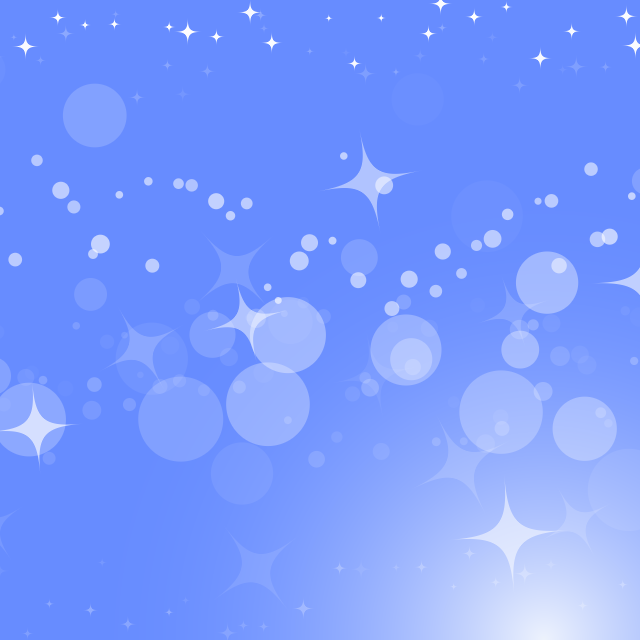
A Shadertoy shader for this background:

```glsl
struct Layer {
    bool star;
    int count;
    float seed;
    vec2 band;     // lowest and highest centre
    vec2 size;     // smallest and largest radius
    vec2 opacity;  // faintest and strongest
    float turn;    // largest rotation in radians
};

const vec3 SKY = vec3(0.405, 0.55, 1.0);
const vec3 GLOW = vec3(0.93, 0.95, 0.99);
const vec3 LIGHT = vec3(1.0);
const vec2 GLOW_CENTER = vec2(0.85, 0.0);
const float GLOW_RADIUS = 0.7;
const float GLOW_FALLOFF = 2.0;
const float STAR_POWER = 0.4;
const float OVERHANG = 0.03;

const Layer FAINT_DISCS  = Layer(false, 7, 3.0, vec2(0.10, 0.92), vec2(0.030, 0.070), vec2(0.02, 0.09), 0.0);
const Layer BRIGHT_DISCS = Layer(false, 9, 8.0, vec2(0.30, 1.00), vec2(0.045, 0.069), vec2(0.14, 0.40), 0.0);
const Layer MEDIUM_DISCS = Layer(false, 7, 14.0, vec2(0.40, 0.72), vec2(0.020, 0.036), vec2(0.12, 0.34), 0.0);
const Layer FAINT_DOTS   = Layer(false, 60, 21.0, vec2(0.28, 0.53), vec2(0.005, 0.016), vec2(0.02, 0.22), 0.0);
const Layer BRIGHT_DOTS  = Layer(false, 40, 27.0, vec2(0.51, 0.78), vec2(0.005, 0.015), vec2(0.48, 0.62), 0.0);
const Layer FAINT_STARS  = Layer(true, 8, 33.0, vec2(0.08, 0.65), vec2(0.035, 0.110), vec2(0.06, 0.24), 0.78);
const Layer BRIGHT_STARS = Layer(true, 5, 38.0, vec2(0.06, 0.85), vec2(0.060, 0.105), vec2(0.45, 0.68), 0.40);
const Layer LOW_SPARKS   = Layer(true, 24, 44.0, vec2(0.01, 0.15), vec2(0.008, 0.021), vec2(0.06, 0.28), 0.0);
const Layer HIGH_SPARKS  = Layer(true, 24, 52.0, vec2(0.84, 0.98), vec2(0.007, 0.021), vec2(0.06, 0.26), 0.0);
const Layer WHITE_SPARKS = Layer(true, 21, 59.0, vec2(0.90, 1.00), vec2(0.006, 0.025), vec2(0.92, 1.00), 0.0);

float hash(vec2 k) {
    return fract(sin(dot(k, vec2(127.1, 311.7))) * 43758.5453);
}

float discCoverage(vec2 p, float radius, float pixel) {
    return clamp((radius - length(p)) / pixel + 0.5, 0.0, 1.0);
}

// Concave four-pointed star, folded into one octant
float starCoverage(vec2 p, float radius, float pixel) {
    p = abs(p);
    float along = max(p.x, p.y);
    float across = min(p.x, p.y);
    float taper = max(1.0 - pow(along / radius, STAR_POWER), 0.0);
    float halfWidth = radius * pow(taper, 1.0 / STAR_POWER);
    float upper = min(across + 0.5 * pixel, halfWidth);
    float lower = max(across - 0.5 * pixel, -halfWidth);
    return clamp((upper - lower) / pixel, 0.0, 1.0);
}

vec3 scatter(vec3 color, vec2 p, float width, float pixel, Layer layer) {
    for (int i = 0; i < layer.count; i++) {
        vec2 key = vec2(float(i), layer.seed);
        float column = (float(i) + hash(key)) / float(layer.count);
        vec2 center = vec2(mix(-OVERHANG, width + OVERHANG, column),
                           mix(layer.band.x, layer.band.y, hash(key + 0.31)));
        float radius = mix(layer.size.x, layer.size.y, hash(key + 0.57));
        float opacity = mix(layer.opacity.x, layer.opacity.y, hash(key + 0.73));
        float angle = layer.turn * hash(key + 0.89);
        float c = cos(angle), s = sin(angle);
        vec2 q = mat2(c, -s, s, c) * (p - center);
        float coverage = layer.star ? starCoverage(q, radius, pixel)
                                    : discCoverage(q, radius, pixel);
        color = mix(color, LIGHT, coverage * opacity);
    }
    return color;
}

void mainImage(out vec4 fragColor, in vec2 fragCoord) {
    float pixel = 1.0 / iResolution.y;
    float width = iResolution.x * pixel;
    vec2 p = fragCoord * pixel;

    // Sky with a soft glow from below
    float reach = distance(p, GLOW_CENTER * vec2(width, 1.0)) / GLOW_RADIUS;
    vec3 color = mix(SKY, GLOW, pow(max(1.0 - reach, 0.0), GLOW_FALLOFF));

    // Translucent discs and dots
    color = scatter(color, p, width, pixel, FAINT_DISCS);
    color = scatter(color, p, width, pixel, FAINT_DOTS);
    color = scatter(color, p, width, pixel, FAINT_STARS);
    color = scatter(color, p, width, pixel, BRIGHT_DISCS);
    color = scatter(color, p, width, pixel, MEDIUM_DISCS);
    color = scatter(color, p, width, pixel, BRIGHT_DOTS);

    // Stars and sparks
    color = scatter(color, p, width, pixel, BRIGHT_STARS);
    color = scatter(color, p, width, pixel, LOW_SPARKS);
    color = scatter(color, p, width, pixel, HIGH_SPARKS);
    color = scatter(color, p, width, pixel, WHITE_SPARKS);

    fragColor = vec4(color, 1.0);
}
```
